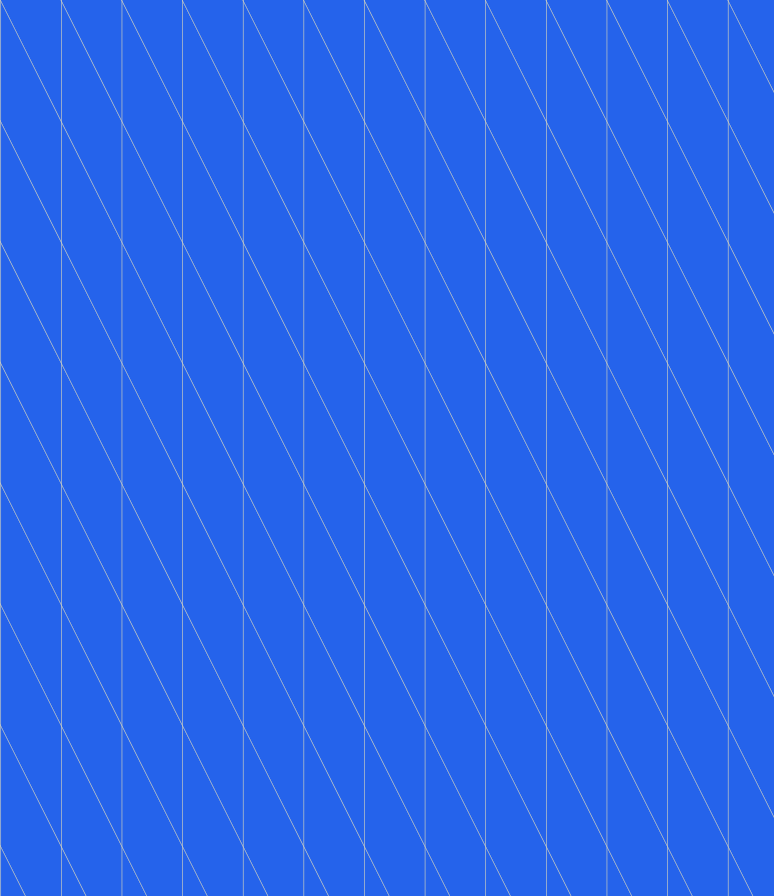
Give the GLSL for this pattern, as a WebGL 2 fragment shader.

```glsl
#version 300 es
precision highp float;

uniform vec2 u_resolution;
out vec4 fragColor;

// Lengths are fractions of the canvas height.
const vec2 PITCH = vec2(0.06766, 0.13486);   // repeat across and down
const vec2 ORIGIN = vec2(0.0008, 0.0010);    // first crossing, from the top left
const float LINE_WIDTH = 0.00068;
const vec3 GROUND_COLOR = vec3(0.147, 0.390, 0.920);
const vec3 LINE_COLOR = vec3(0.850, 0.840, 0.740);

// Signed offset, in repeats, from the nearest whole number.
float nearestOffset(float phase) {
    return fract(phase + 0.5) - 0.5;
}

// Share of a pixel-wide window covered by a line at the given distance.
float lineCoverage(float dist, float pixel) {
    float halfLine = 0.5 * LINE_WIDTH;
    float upper = min(halfLine, dist + 0.5 * pixel);
    float lower = max(-halfLine, dist - 0.5 * pixel);
    return clamp((upper - lower) / pixel, 0.0, 1.0);
}

void main() {
    float pixel = 1.0 / u_resolution.y;
    vec2 fromTopLeft = vec2(gl_FragCoord.x, u_resolution.y - gl_FragCoord.y) * pixel;
    vec2 cell = (fromTopLeft - ORIGIN) / PITCH;

    // Upright lines
    float upright = lineCoverage(nearestOffset(cell.x) * PITCH.x, pixel);

    // Diagonals falling one cell down for each cell across
    float diagonalDist = nearestOffset(cell.x - cell.y) / length(1.0 / PITCH);
    float diagonal = lineCoverage(diagonalDist, pixel);

    // Lay both sets of lines over the ground
    float ink = 1.0 - (1.0 - upright) * (1.0 - diagonal);
    fragColor = vec4(mix(GROUND_COLOR, LINE_COLOR, ink), 1.0);
}
```
